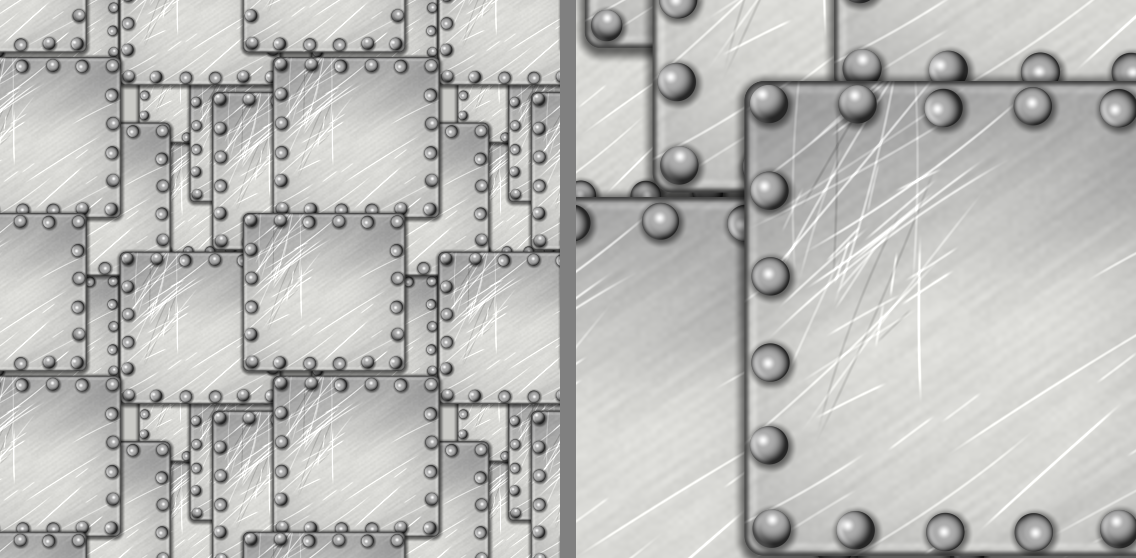
Left: the whole. Right: its middle third, enlarged.
Give the GLSL for this pattern, as a WebGL 2 fragment shader.

```glsl
#version 300 es
precision highp float;
#define CANVAS vec2(768.0, 765.0)
#define PERIOD 437.0
#define PLATES 9
#define RIVET_GAPS 5.0
#define RIVET_INSET 0.053
#define RIVET_RADIUS 0.041
#define CORNER 0.042
#define SHADOW_WIDTH 6.0
#define SCRATCHES 56
#define SCRATCH_GAIN 0.24
#define DARK_STEEL vec3(0.62, 0.62, 0.62)
#define LIGHT_STEEL vec3(0.86, 0.86, 0.845)
uniform vec2 u_resolution;
out vec4 fragColor;

// Plate bounds (left, top, right, bottom), front to back, y pointing down
const vec4 BOUNDS[PLATES] = vec4[PLATES](
    vec4(333, 292, 556, 509), vec4(374, 78, 603, 299), vec4(164, 345, 385, 554),
    vec4(291, 126, 510, 343), vec4(260, 99, 437, 277), vec4(12, 168, 234, 378),
    vec4(427, 376, 601, 549), vec4(190, 35, 350, 196), vec4(191, 180, 354, 353));

float hash(vec2 p) {
    return fract(sin(dot(p, vec2(127.1, 311.7))) * 43758.5453);
}

float noise(vec2 p) {
    vec2 i = floor(p), f = fract(p);
    f = f * f * (3.0 - 2.0 * f);
    return mix(mix(hash(i), hash(i + vec2(1, 0)), f.x),
               mix(hash(i + vec2(0, 1)), hash(i + vec2(1, 1)), f.x), f.y);
}

float roundedBox(vec2 p, vec2 halfSize, float radius) {
    vec2 d = abs(p) - halfSize + radius;
    return length(max(d, 0.0)) + min(max(d.x, d.y), 0.0) - radius;
}

// Fine bowed strokes, mostly rising to the right, crowded at the upper left
float scratches(vec2 q, float blur) {
    float sum = 0.0;
    for (int i = 0; i < SCRATCHES; i++) {
        float id = float(i);
        vec2 start = vec2(hash(vec2(id, 1)), hash(vec2(id, 2)));
        float crowded = step(0.58, hash(vec2(id, 3)));
        start = mix(start, vec2(0.06, 0.12) + start * vec2(0.34, 0.42), crowded);
        float angle = mix(0.45, mix(0.85, 1.6, crowded), hash(vec2(id, 4)));
        float reach = 0.05 + 0.3 * pow(hash(vec2(id, 5)), 2.0);
        vec2 dir = vec2(cos(angle), -sin(angle)), v = q - start;
        float along = dot(v, dir), bow = 0.5 * hash(vec2(id, 6)) - 0.25;
        float across = dot(v, vec2(-dir.y, dir.x)) - bow * along * along;
        float stroke = 1.0 - smoothstep(0.0, 0.0035 + blur, abs(across));
        stroke *= 1.0 - smoothstep(reach * 0.6, reach, abs(along));
        float gain = hash(vec2(id, 7));
        sum += stroke * (gain < 0.14 ? -0.4 : 0.2 + 0.8 * gain);
    }
    return clamp(sum, -0.6, 1.2) * SCRATCH_GAIN;
}

// Brushed steel: pale low centre, grey top and rim
vec3 steel(vec2 q, float blur) {
    float glow = 1.0 - smoothstep(0.1, 0.92, length((q - vec2(0.48, 0.66)) * vec2(0.95, 1.2)));
    vec2 grain = vec2(dot(q, vec2(0.82, -0.57)), dot(q, vec2(0.57, 0.82)));
    float cloud = noise(grain * vec2(3.0, 8.0)) - 0.5;
    float brush = noise(grain * vec2(7.0, 75.0)) - 0.5;
    float speck = noise(q * 90.0) - 0.5;
    vec3 col = mix(DARK_STEEL, LIGHT_STEEL, clamp(glow + 0.2 * cloud, 0.0, 1.0));
    return col + 0.045 * brush + 0.025 * speck + scratches(q, blur);
}

// Domed rivets on the perimeter of a grid, each lit a little differently
vec3 addRivets(vec3 col, vec2 q, vec2 size, float aa) {
    float span = 1.0 - 2.0 * RIVET_INSET, radius = RIVET_RADIUS * size.y;
    vec2 id = clamp(round((q - RIVET_INSET) / span * RIVET_GAPS), 0.0, RIVET_GAPS);
    vec2 side = abs(id / RIVET_GAPS - 0.5);
    if (max(side.x, side.y) < 0.49) return col;
    vec2 jitter = vec2(hash(id + 3.0), hash(id + 8.0)) - 0.5;
    vec2 n = ((q - RIVET_INSET - id / RIVET_GAPS * span) * size - 2.0 * jitter) / radius;
    float r = length(n), edge = aa / radius;
    col *= mix(0.5, 1.0, smoothstep(0.85, 1.4, length(n - vec2(0.08, 0.1))));
    vec3 normal = vec3(n, sqrt(max(0.0, 1.0 - r * r)));
    vec2 lean = vec2(-0.15, -0.2) + 0.6 * jitter;
    float lit = dot(normal, normalize(vec3(lean, 0.9)));
    float dome = mix(0.15, 0.68, smoothstep(0.15, 0.95, lit));
    dome += 0.3 * (1.0 - smoothstep(0.0, 0.42, length(n - lean)));
    dome += 0.14 * smoothstep(0.5, 0.8, r) * smoothstep(0.1, 0.8, -n.x + 0.4 * n.y);
    return mix(col, vec3(dome), 1.0 - smoothstep(1.0 - edge, 1.0 + 0.4 * edge, r));
}

void main() {
    vec2 p = gl_FragCoord.xy / u_resolution * CANVAS;
    p.y = CANVAS.y - p.y;
    float aa = CANVAS.x / u_resolution.x, visible = 1.0, shade = 1.0;
    vec3 col = vec3(0.0);
    // Front-to-back layering, each plate shading those behind it
    for (int i = 0; i < PLATES; i++) {
        vec4 b = BOUNDS[i];
        vec2 size = b.zw - b.xy;
        vec2 v = mod(p - 0.5 * (b.xy + b.zw) + 0.5 * PERIOD, PERIOD) - 0.5 * PERIOD;
        float radius = CORNER * size.y, d = roundedBox(v, 0.5 * size, radius);
        float cover = 1.0 - smoothstep(-0.5 * aa, 0.5 * aa, d);
        if (cover > 0.0) {
            vec2 q = v / size + 0.5;
            vec3 plate = steel(q, 0.6 * aa / size.y);
            plate += 0.06 * exp(-0.4 * (d + 4.5) * (d + 4.5));
            plate *= mix(0.42, 1.0, smoothstep(0.2, 3.2, -d));
            plate = addRivets(plate, q, size, aa);
            col += visible * cover * shade * plate;
            visible *= 1.0 - cover;
        }
        if (visible < 0.01) break;
        float gap = roundedBox(v - vec2(0.5, 1.5), 0.5 * size, radius);
        shade *= mix(0.45, 1.0, smoothstep(-1.0, SHADOW_WIDTH, gap));
    }
    col += visible * shade * LIGHT_STEEL * 0.92;
    fragColor = vec4(clamp(col, 0.0, 1.0), 1.0);
}
```
